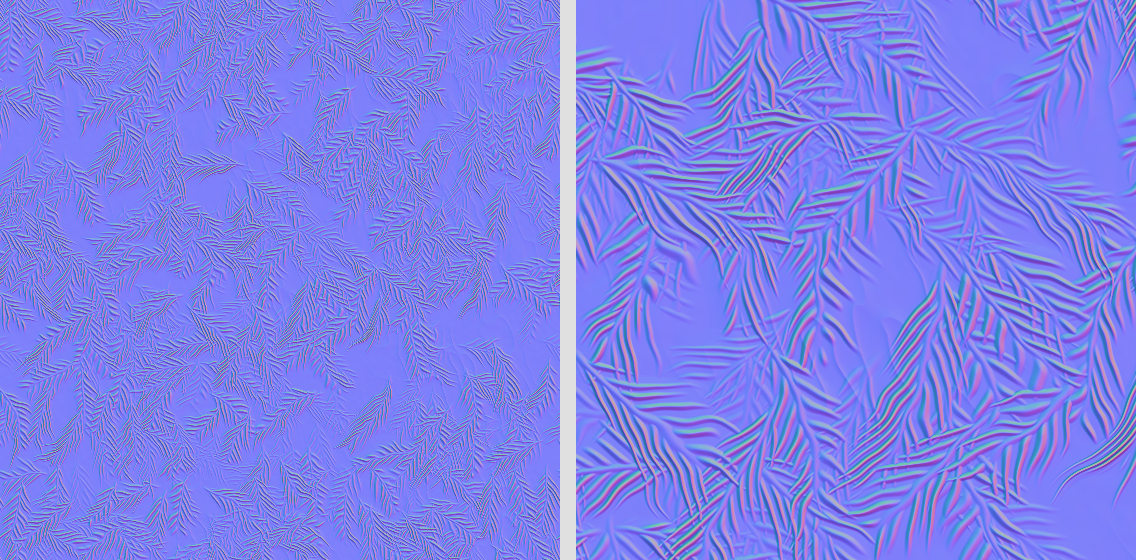
Left: the whole. Right: its middle third, enlarged.
Write a Shadertoy shader that draws this texture map.

```glsl
// Tangent-space normal map of clustered, overlapping fir twigs on a nearly flat ground.

#define GRID 9.0        // twig cells per canvas side
#define LAYERS 6        // overlapping twig layers
#define PRESENCE 0.86   // mean share of cells that hold a twig
#define SPACING 0.0122  // needle distance along the stem
#define REACH 0.037     // needle reach away from the stem
#define RELIEF 0.0040   // height of the strongest needles
#define SOFTNESS vec2(0.70, 0.58) // flattening of the sideways tilt
#define STEP 0.0012     // slope sampling distance

const vec3 FLAT_COLOR = vec3(0.492, 0.502, 0.980);

vec3 hash3(vec3 p) {
    p = fract(p * vec3(0.1031, 0.1030, 0.0973));
    p += dot(p, p.yxz + 33.33);
    return fract((p.xxy + p.yxx) * p.zyx);
}

// Value noise that repeats after the given period
float noise(vec2 p, float period) {
    vec2 i = floor(p), f = p - i;
    f = f * f * (3.0 - 2.0 * f);
    vec2 a = mod(i, period), b = mod(i + 1.0, period);
    return mix(mix(hash3(vec3(a, 5.0)).x, hash3(vec3(b.x, a.y, 5.0)).x, f.x),
               mix(hash3(vec3(a.x, b.y, 5.0)).x, hash3(vec3(b, 5.0)).x, f.x), f.y);
}

vec2 wander(vec2 p, float freq) {
    return vec2(noise(p * freq, freq), noise(p * freq + 9.0, freq)) - 0.5;
}

// One twig along +x: x is the needle height, y how far its body hides what lies below
vec2 twig(vec2 q, float len, float bend, float sweep, float seed) {
    q.y += bend * q.x * q.x / len;
    float away = abs(q.y);
    float root = q.x - sweep * away - bend * 14.0 * away * away;
    float along = root / len;
    float body = smoothstep(-0.1, 0.18, along) * (1.0 - smoothstep(0.75, 1.03, along));
    float reach = REACH * mix(0.25, 1.0, body) * mix(1.0, 0.6, along);

    // Each needle gets its own shift, length and strength
    float phase = root / SPACING;
    vec3 r = hash3(vec3(floor(phase) + 40.0, seed, q.y > 0.0 ? 3.0 : 11.0));
    float t = away / (reach * (0.5 + 0.65 * r.x));
    float d = abs(fract(phase) - 0.5 + 0.24 * (r.y - 0.5));
    float width = mix(0.41, 0.25, clamp(t, 0.0, 1.0));
    float needle = (1.0 - smoothstep(0.0, width, d)) * (1.0 - smoothstep(0.5, 1.0, t));
    needle *= smoothstep(0.0, 0.006, away) * (0.45 + 0.55 * r.z) * smoothstep(0.0, 0.5, body);

    float stem = 1.0 - smoothstep(0.0, 0.003, away);
    stem *= smoothstep(-0.1, 0.05, q.x / len) * (1.0 - smoothstep(0.6, 1.0, q.x / len));
    float cover = body * (1.0 - smoothstep(0.2, 1.0, away / reach));
    return vec2(max(needle, 0.35 * stem) + 0.2 * cover, cover);
}

// Lays one jittered grid layer of twigs over the height h
float addTwigs(float h, vec2 p, float layer) {
    vec2 g = p * GRID + hash3(vec3(layer, 7.0, 2.0)).xy;
    vec2 cell = floor(g);
    for (int y = -1; y <= 1; y++)
    for (int x = -1; x <= 1; x++) {
        vec2 id = cell + vec2(x, y);
        vec2 key = mod(id, GRID);
        vec3 a = hash3(vec3(key, layer * 13.0 + 1.0));
        vec2 q = (g - id - a.xy) / GRID;
        if (dot(q, q) > 0.0121) continue;
        float crowd = noise(key * 5.0 / GRID, 5.0);
        if (a.z > PRESENCE * (0.2 + 1.6 * crowd)) continue;

        // Most twigs hang downwards and droop, with a wide spread
        vec3 b = hash3(vec3(key, layer * 13.0 + 6.0));
        vec3 c = hash3(vec3(key, layer * 13.0 + 9.0));
        float angle = -1.57 + (b.x + c.y - 1.0) * 2.1;
        vec2 dir = vec2(cos(angle), sin(angle));
        float len = mix(0.07, 0.14, b.y);
        q = vec2(dot(q, dir) + 0.55 * len, dot(q, vec2(-dir.y, dir.x)));
        float strength = mix(0.25, 1.0, smoothstep(0.0, 0.55, b.z));
        float sweep = mix(0.9, 1.9, c.x);
        vec2 v = strength * twig(q, len, (c.y - 0.5) * 0.9, sweep, c.z * 90.0);
        h = max(h * (1.0 - 0.6 * v.y), v.x);
    }
    return h;
}

float height(vec2 p) {
    // Warp at two scales so that stems and needles wander
    p += 0.014 * wander(p, 19.0) + 0.0055 * wander(p, 60.0);
    float h = 0.0;
    for (int i = 0; i < LAYERS; i++) h = addTwigs(h, p, float(i) + 1.0);

    // Faint stray fibres and grain on the ground
    vec2 slant = vec2(p.x * 60.0 + p.y * 20.0, p.y * 20.0);
    float fibre = 1.0 - abs(2.0 * noise(slant, 20.0) - 1.0);
    float patches = smoothstep(0.3, 0.8, noise(p * 11.0, 11.0));
    h += 0.18 * pow(fibre, 5.0) * patches;
    return RELIEF * (h + 0.05 * noise(p * 120.0, 120.0));
}

void mainImage(out vec4 fragColor, in vec2 fragCoord) {
    vec2 p = fragCoord / iResolution.y;
    float h = height(p);
    vec2 slope = vec2(height(p + vec2(STEP, 0.0)), height(p + vec2(0.0, STEP))) - h;
    vec3 n = normalize(vec3(-slope / STEP, 1.0));

    // Encode the tilt around the flat colour
    vec3 color = FLAT_COLOR + 0.5 * vec3(n.xy * SOFTNESS, n.z - 1.0);
    fragColor = vec4(clamp(color, 0.0, 1.0), 1.0);
}
```
